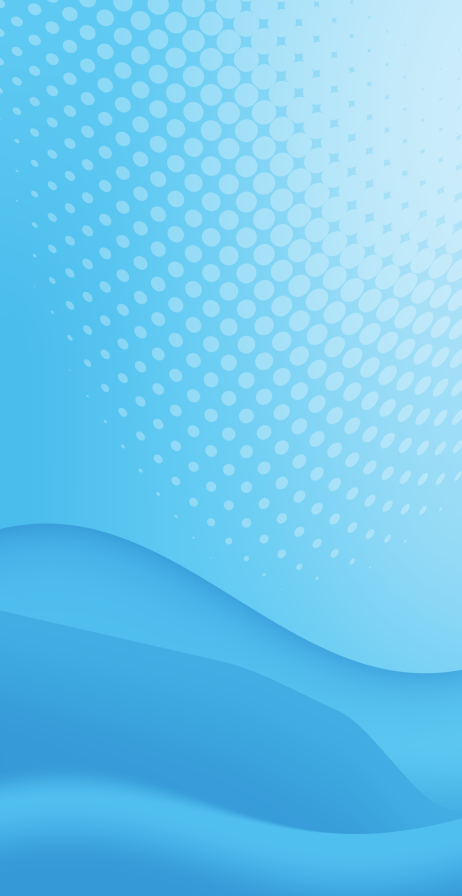
Write a Shadertoy shader that draws this background.

```glsl
// Pale blue backdrop: a soft glow from the upper right, a curved halftone of
// translucent dots, and three layered waves along the bottom.
// Space: x runs 0..1 left to right, y runs downward from 0 to PAGE_HEIGHT.

const float PAGE_HEIGHT = 1.939;
const float PI = 3.14159265;

const vec3 SKY   = vec3(0.37, 0.79, 0.95);
const vec3 EDGE  = vec3(0.29, 0.74, 0.93);
const vec3 PALE  = vec3(0.72, 0.90, 0.975);
const vec3 LIGHT = vec3(0.31, 0.75, 0.94);
const vec3 MID   = vec3(0.25, 0.68, 0.89);
const vec3 DEEP  = vec3(0.21, 0.60, 0.845);

const vec2  DOT_PITCH   = vec2(0.0382, 0.0386);
const float DOT_COLUMN  = 0.457;   // x of a lattice column
const float BEND_AXIS   = 0.505;   // rows rise on both sides of this x
const float BEND        = 0.738;
const float BEND_ORIGIN = -0.18;
const vec2  DOT_FOCUS   = vec2(0.934, 0.606);
const float DOT_REACH   = 0.90;
const float DOT_ALPHA   = 0.29;

// Cosine slope from a crest at x = start to a trough one span later.
float waveLine(float x, float middle, float height, float start, float span) {
    return middle - height * cos(PI * (x - start) / span);
}

vec3 backdrop(vec2 p) {
    float leftShade = (1.0 - smoothstep(0.0, 0.45, p.x))
                    * smoothstep(0.0, 0.8, p.y);
    vec3 color = mix(SKY, EDGE, leftShade);
    float glow = 1.0 - smoothstep(0.0, 1.0, length((p - vec2(1.08, 0.25)) * vec2(1.1, 0.62)));
    color = mix(color, PALE, glow);
    float lowGlow = exp(-dot(p - vec2(1.05, 1.15), p - vec2(1.05, 1.15)) * 7.0);
    return mix(color, PALE, 0.38 * lowGlow);
}

// Checkered dot lattice on bent rows; dots grow toward the focus until they merge.
float halftone(vec2 p, float pixel) {
    float side = p.x - BEND_AXIS;
    vec2 bent = vec2(p.x, (p.y - BEND_ORIGIN) / (1.0 - BEND * side * side));
    vec2 q = (bent - vec2(DOT_COLUMN, 0.0)) / DOT_PITCH;
    vec2 diagonal = floor(0.5 * vec2(q.x + q.y, q.x - q.y) + 0.5);
    vec2 cell = vec2(diagonal.x + diagonal.y, diagonal.x - diagonal.y);

    vec2 center = cell * DOT_PITCH + vec2(DOT_COLUMN, 0.0);
    vec2 away = center - DOT_FOCUS;
    float range = length(vec2(away.x, max(away.y, 0.0))) + 0.5 * min(away.y, 0.0);
    float inside = DOT_REACH - range;
    float radius = (0.0076 + 0.03 * inside) * smoothstep(-0.045, 0.06, inside);
    float dist = length((q - cell) * DOT_PITCH) - radius;
    return (1.0 - smoothstep(-pixel, pixel, dist)) * step(0.001, radius);
}

// Upper wave: dark below its crest, brighter at the right.
vec3 upperWave(vec2 p, float depth) {
    vec3 color = mix(LIGHT, SKY, smoothstep(0.3, 1.0, p.x));
    color = mix(color, MID, smoothstep(1.60, 1.80, p.y));
    float shadow = exp(-max(depth, 0.0) / 0.065);
    return mix(color, DEEP, shadow * mix(0.9, 0.65, p.x));
}

// Middle wave: its body deepens downward.
vec3 middleWave(vec2 p, float depth) {
    float body = smoothstep(0.0, 0.30, depth) * mix(1.0, 0.7, p.x);
    return mix(MID, DEEP, body);
}

// Lower wave: a bright ribbon that sinks into the deep tone.
vec3 lowerWave(float depth) {
    return mix(LIGHT, DEEP, smoothstep(0.035, 0.19, depth));
}

void mainImage(out vec4 fragColor, in vec2 fragCoord) {
    vec2 uv = fragCoord / iResolution.xy;
    vec2 p = vec2(uv.x, (1.0 - uv.y) * PAGE_HEIGHT);
    float pixel = 0.75 / iResolution.x;

    vec3 color = backdrop(p);
    color = mix(color, vec3(1.0), DOT_ALPHA * halftone(p, pixel));

    float depth = p.y - waveLine(p.x, 1.295, 0.162, 0.10, 0.82);
    color = mix(color, upperWave(p, depth), smoothstep(-pixel, pixel, depth));

    // A gentle incline that rolls over steeply at the right
    float ridge = 1.321 + 0.23 * p.x + 0.061 * smoothstep(0.48, 0.833, p.x)
                + 0.146 * smoothstep(0.732, 0.972, p.x);
    depth = p.y - ridge;
    color = mix(color, middleWave(p, depth), smoothstep(-pixel, pixel, depth));

    // The ribbon edge is blurred at the left and crisp at the right
    depth = p.y - waveLine(p.x, 1.747, 0.058, 0.139, 0.631);
    float blur = mix(0.04, pixel, smoothstep(0.1, 0.75, p.x));
    color = mix(color, lowerWave(depth), smoothstep(-blur, blur, depth));

    fragColor = vec4(color, 1.0);
}
```
